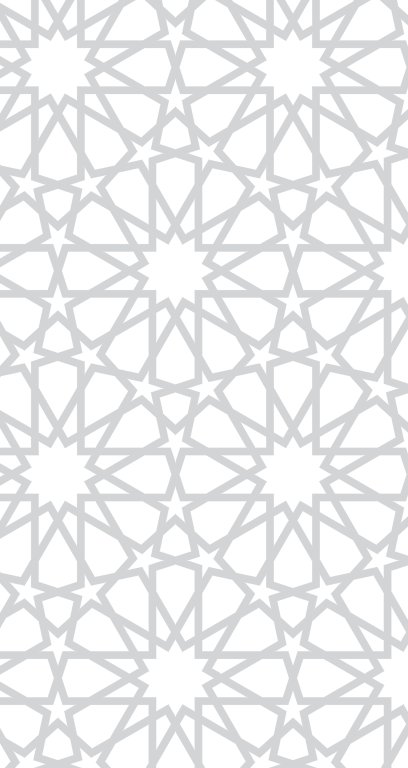
A Shadertoy shader for this pattern:

```glsl
const float SPACING = 0.5763;             // rosette spacing, in canvas widths
const vec2 ROSETTE_CENTER = vec2(0.4300, 1.2185);
const float APOTHEM = 0.5;                // dodecagon cell, in rosette spacings
const float STRAP_OFFSET = 0.0978;        // strap centre line to rosette axis
const float STRAP_WIDTH = 0.0327;
const float CONTACT_ANGLE = radians(18.0);
const float SECTOR = radians(30.0);
const vec3 STRAP_COLOR = vec3(0.828, 0.832, 0.840);
const vec3 GROUND_COLOR = vec3(1.0);

// Offset from the nearest centre of a triangular lattice
vec2 nearestRosette(vec2 p) {
    vec2 cell = vec2(1.0, sqrt(3.0));
    vec2 a = p - cell * round(p / cell);
    vec2 b = p - cell * (floor(p / cell) + 0.5);
    return dot(a, a) < dot(b, b) ? a : b;
}

// Mirror every direction into half of one twelfth of a turn
vec2 foldSector(vec2 p) {
    float angle = atan(p.y, p.x);
    angle = abs(angle - SECTOR * round(angle / SECTOR));
    return length(p) * vec2(cos(angle), sin(angle));
}

float strapDistance(vec2 p) {
    vec2 q = foldSector(nearestRosette(p));
    vec2 fromContact = q - vec2(APOTHEM, 0.0);
    vec2 normal = vec2(cos(CONTACT_ANGLE), sin(CONTACT_ANGLE));

    // Kite sides, bending toward the contact point
    float kite = abs(max(q.y - STRAP_OFFSET, dot(fromContact, normal)));

    // Crossing straps around the twelve-pointed star
    float rising = abs(dot(q, vec2(sin(SECTOR), -cos(SECTOR))) - STRAP_OFFSET);
    float falling = abs(dot(q, vec2(sin(SECTOR), cos(SECTOR))) - STRAP_OFFSET);

    // Straps carried past the contact into the triangular gap
    float gap = abs(dot(fromContact, vec2(normal.x, -normal.y)));
    return min(min(kite, gap), min(rising, falling));
}

void mainImage(out vec4 fragColor, in vec2 fragCoord) {
    vec2 p = (fragCoord / iResolution.x - ROSETTE_CENTER) / SPACING;
    float pixel = 1.0 / (iResolution.x * SPACING);
    float edge = strapDistance(p) - 0.5 * STRAP_WIDTH;
    float strap = 1.0 - smoothstep(-0.7 * pixel, 0.7 * pixel, edge);
    fragColor = vec4(mix(GROUND_COLOR, STRAP_COLOR, strap), 1.0);
}
```
